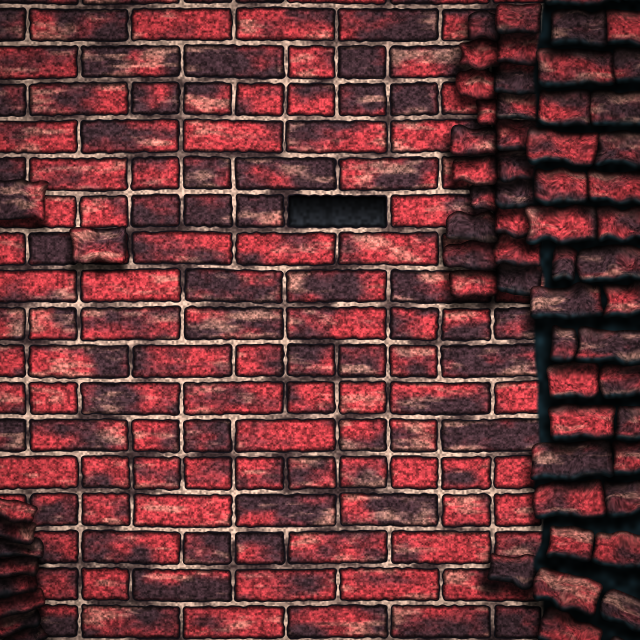
Write a three.js fragment shader that draws this texture.

```glsl
varying vec2 vUv;

float hash(vec2 p) {
  p = fract(p * vec2(123.34, 456.21));
  p += dot(p, p + 45.32);
  return fract(p.x * p.y);
}

float noise(vec2 p) {
  vec2 i = floor(p), f = fract(p);
  f = f * f * (3.0 - 2.0 * f);
  return mix(mix(hash(i), hash(i + vec2(1, 0)), f.x),
             mix(hash(i + vec2(0, 1)), hash(i + vec2(1, 1)), f.x), f.y);
}

float fbm(vec2 p) {
  float sum = 0.0, amp = 0.53;
  for (int i = 0; i < 4; i++) {
    sum += amp * noise(p);
    p = p * 2.03 + 17.3;
    amp *= 0.5;
  }
  return sum;
}

float roundBox(vec2 p, vec2 halfSize, float r) {
  vec2 d = abs(p) - halfSize + r;
  return length(max(d, 0.0)) + min(max(d.x, d.y), 0.0) - r;
}

// Fired clay: soot blotches, pale scuffs and coarse grain
vec3 clay(vec2 p, float seed) {
  float tone = hash(vec2(seed, 3.7)) - 0.5;
  float fired = smoothstep(0.28, 0.66, fbm(p * vec2(15.0, 27.0) + seed * 9.1) + 0.32 * tone);
  vec3 c = mix(vec3(0.25, 0.17, 0.19), vec3(0.70, 0.23, 0.25), fired);
  float scuff = smoothstep(0.52, 0.78, fbm(p * vec2(17.0, 65.0) + seed * 3.7 + 40.0));
  c = mix(c, vec3(0.79, 0.56, 0.48), 0.65 * scuff);
  float grain = 0.6 * noise(p * vec2(210.0, 270.0) + seed) + 0.4 * noise(p * 420.0);
  return c * (0.4 + 1.2 * grain);
}

// Loose brick with a cast shadow, worn top and cold underside
void slab(inout vec3 col, vec2 p, vec2 center, vec2 halfSize, float angle, float seed, float cold) {
  float c = cos(angle), s = sin(angle);
  vec2 q = p - center;
  q = vec2(c * q.x + s * q.y, c * q.y - s * q.x);
  if (roundBox(q, halfSize, 0.0) > 0.05) return;
  q += 0.010 * (vec2(noise(q * 38.0 + seed), noise(q * 45.0 + seed + 9.0)) - 0.5);
  float shadow = roundBox(q + vec2(0.003, 0.013), halfSize, 0.008);
  col *= mix(0.2, 1.0, smoothstep(-0.008, 0.015, shadow));
  float d = roundBox(q, halfSize, 0.009);
  float t = q.y / halfSize.y;
  vec3 face = clay(q, seed);
  face = mix(face, vec3(0.70, 0.50, 0.45), 0.5 * cold * smoothstep(0.1, 0.9, t) * noise(q * 60.0 + seed));
  vec3 under = vec3(0.09, 0.15, 0.17) * (0.5 + noise(q * 140.0));
  face = mix(under, face, mix(1.0, smoothstep(-0.75, -0.3, t + 0.3 * noise(q * 30.0)), cold));
  face *= 0.25 + 0.75 * smoothstep(0.0, 0.008, -d);
  col = mix(face, col, smoothstep(-0.001, 0.001, d));
}

// Coursed wall: half-brick lattice across, rows counted from the top
vec3 wall(vec2 p) {
  p += 0.004 * (vec2(noise(p * 9.0), noise(p * 7.0 + 31.0)) - 0.5);
  vec2 g = vec2(p.x * 12.4 - 0.53, (1.0 - p.y) * 17.14 - 0.16);
  float row = floor(g.y);
  float bond = mod(row + step(8.0, row), 2.0);
  float k = floor((g.x - bond) / 2.0);
  vec2 id = vec2(k, row);
  bool niche = row == 5.0 && k == 2.0;
  vec2 local = vec2(g.x - bond - 2.0 * k - 1.0, g.y - row - 0.5);
  float halfWidth = 1.0;
  if (!niche && hash(id + 5.3) < 0.3) {
    float side = local.x < 0.0 ? -1.0 : 1.0;
    local.x -= 0.5 * side;
    id.x += 0.25 * side;
    halfWidth = 0.5;
  }
  vec2 q = local * vec2(0.0806, -0.0583);
  vec2 halfSize = vec2(halfWidth * 0.0806, 0.0292) - vec2(0.0042, 0.0052);
  float d = roundBox(q, halfSize, 0.004) + 0.003 * (noise(p * 110.0) - 0.5);

  float lime = smoothstep(0.25, 0.62, fbm(p * vec2(18.0, 34.0) + 3.0));
  vec3 mortar = mix(vec3(0.24, 0.18, 0.18), vec3(0.82, 0.68, 0.60), lime);
  mortar *= 0.65 + 0.6 * noise(p * 300.0);
  vec3 joint = mix(vec3(0.07, 0.06, 0.08), mortar, smoothstep(0.0008, 0.0032, d));

  vec3 face = clay(p, hash(id + 11.7) * 40.0);
  if (niche) face = vec3(0.15, 0.16, 0.18) * (0.55 - 0.5 * q.y / halfSize.y) * (0.7 + 0.6 * noise(p * 200.0));
  face *= 0.3 + 0.7 * smoothstep(0.0, 0.006, -d);
  return mix(face, joint, smoothstep(-0.001, 0.001, d));
}

void main() {
  vec2 p = vUv;
  vec3 col = wall(p);

  // Headers standing proud of the wall
  slab(col, p, vec2(0.030, 0.688), vec2(0.043, 0.031), 0.0, 4.0, 0.1);
  slab(col, p, vec2(0.155, 0.618), vec2(0.044, 0.028), 0.0, 7.0, 0.0);

  // Broken toothing beside the pier
  for (int i = 0; i < 10; i++) {
    float n = float(i), y = 0.555 + 0.045 * n;
    float left = 0.695 + 0.075 * hash(vec2(n, 2.0));
    slab(col, p, vec2(0.5 * (left + 0.78), y), vec2(0.5 * (0.78 - left), 0.021), 0.0, n + 20.0, 0.4);
    slab(col, p, vec2(0.81, y + 0.01), vec2(0.036, 0.025), 0.16 * (hash(vec2(n, 5.0)) - 0.5), n + 33.0, 0.8);
  }
  slab(col, p, vec2(0.80, 0.11), vec2(0.038, 0.024), -0.15, 51.0, 0.6);

  // Pier of stacked slabs, leaning near the foot
  vec3 gap = vec3(0.07, 0.12, 0.14) * (0.4 + noise(p * 90.0));
  col = mix(col, gap, smoothstep(0.838, 0.846, p.x + 0.02 * (noise(p * 25.0) - 0.5)));
  for (int i = 0; i < 17; i++) {
    float n = float(i), y = (n + 0.5) / 16.2;
    float left = 0.822 + 0.042 * hash(vec2(n, 8.0));
    float split = 0.90 + 0.07 * hash(vec2(n, 13.0));
    float tilt = 0.10 * (hash(vec2(n, 17.0)) - 0.5) - 0.5 * (1.0 - smoothstep(0.03, 0.2, y));
    float mid = 0.5 * (left + split), far = 0.5 * (split + 1.06);
    slab(col, p, vec2(far, y + tilt * (far - left)), vec2(1.06 - far, 0.027), tilt, n + 60.0, 1.0);
    slab(col, p, vec2(mid, y + tilt * (mid - left)), vec2(mid - left, 0.028), tilt, n + 80.0, 1.0);
  }

  // Slanted rubble in the lower left corner
  for (int i = 0; i < 8; i++) {
    float n = float(i);
    slab(col, p, vec2(0.012 + 0.02 * hash(vec2(n, 21.0)) - 0.003 * n, 0.031 * n - 0.01),
         vec2(0.056, 0.016), 0.5 - 0.11 * n, n + 100.0, 0.7);
  }

  // Darkened borders
  vec2 e = (p - vec2(0.48, 0.5)) * 2.0;
  col *= 1.12 - 0.36 * smoothstep(0.3, 1.7, dot(e, e));
  gl_FragColor = vec4(col, 1.0);
}
```
